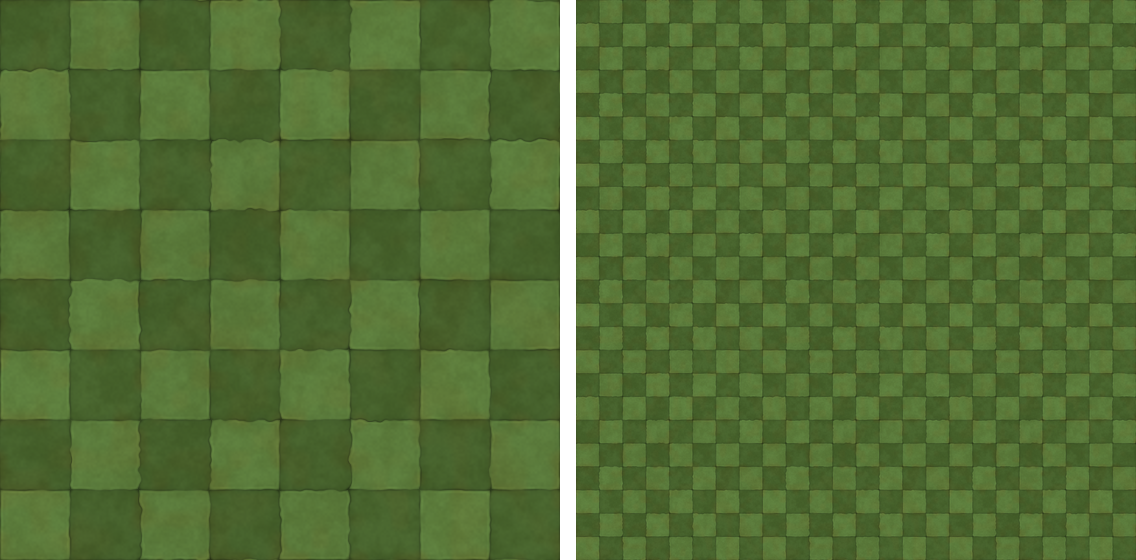
Left: one tile. Right: repeated 3 by 3.
Reproduce this pattern procedurally as a WebGL 1 fragment shader.

```glsl
precision highp float;

uniform vec2 u_resolution;

const float TILES = 8.0;              // tiles across and down
const vec3 DARK_LOW = vec3(0.262, 0.365, 0.157);
const vec3 DARK_HIGH = vec3(0.288, 0.400, 0.185);
const vec3 LIGHT_LOW = vec3(0.345, 0.464, 0.217);
const vec3 LIGHT_HIGH = vec3(0.368, 0.500, 0.245);
const vec3 STAIN_TINT = vec3(1.07, 0.96, 0.92);
const float EDGE_WEAR = 0.024;        // lengths below are in tile widths
const float SEAM_WIDTH = 0.013;
const float SEAM_DEPTH = 0.24;
const float RIM_OFFSET = 0.034;
const float RIM_WIDTH = 0.016;
const float RIM_GAIN = 0.05;
const float CORNER_SIZE = 0.035;
const float CORNER_DEPTH = 0.22;
const float SHADE_WIDTH = 0.09;
const float SHADE_DEPTH = 0.045;
const float TILE_VARIATION = 0.03;
const float GRAIN = 0.07;

float hash(vec2 p) {
  vec3 q = fract(p.xyx * vec3(0.1031, 0.1030, 0.0973));
  q += dot(q, q.yzx + 33.33);
  return fract((q.x + q.y) * q.z);
}

// Value noise over the unit canvas, wrapping after a whole number of cells
float wrapNoise(vec2 uv, float cells, float seed) {
  vec2 p = uv * cells;
  vec2 i = floor(p);
  vec2 f = fract(p);
  f = f * f * (3.0 - 2.0 * f);
  vec2 a = mod(i, cells) + seed;
  vec2 b = mod(i + 1.0, cells) + seed;
  return mix(mix(hash(a), hash(vec2(b.x, a.y)), f.x),
             mix(hash(vec2(a.x, b.y)), hash(b), f.x), f.y);
}

float mottle(vec2 uv) {
  return 0.45 * wrapNoise(uv, 20.0, 11.0)
       + 0.35 * wrapNoise(uv, 52.0, 23.0)
       + 0.20 * wrapNoise(uv, 120.0, 37.0);
}

// Ragged offset of a tile edge; each edge has its own amount of wear
float edgeOffset(vec2 uv, vec2 edgeId, float seed) {
  float wear = hash(mod(edgeId, TILES) + seed);
  float chips = 0.6 * wrapNoise(uv, 56.0, seed) + 0.4 * wrapNoise(uv, 112.0, seed + 7.0);
  return EDGE_WEAR * mix(0.35, 1.8, wear * wear) * (2.0 * chips - 1.0);
}

float bell(float x, float width) {
  float t = x / width;
  return exp(-t * t);
}

void main() {
  vec2 uv = gl_FragCoord.xy / u_resolution;
  vec2 p = uv * TILES;
  float pixel = TILES / min(u_resolution.x, u_resolution.y);

  // Signed distances to the nearest worn grid lines
  vec2 line = floor(p + 0.5);
  vec2 side = p - line;
  side.x -= edgeOffset(uv, vec2(line.x, floor(p.y)), 41.0);
  side.y -= edgeOffset(uv, vec2(floor(p.x), line.y), 83.0);
  vec2 dist = abs(side);
  float edge = min(dist.x, dist.y);

  // Smoothed checker
  vec2 facing = clamp(side / max(pixel, 0.006), -1.0, 1.0);
  float parity = 1.0 - 2.0 * mod(line.x + line.y, 2.0);
  float light = 0.5 + 0.5 * parity * facing.x * facing.y;

  // Mottled tile faces
  float cloud = smoothstep(0.25, 0.75, mottle(uv));
  vec3 color = mix(mix(DARK_LOW, DARK_HIGH, cloud),
                   mix(LIGHT_LOW, LIGHT_HIGH, cloud), light);
  vec2 tile = mod(line - step(side, vec2(0.0)), TILES);
  color *= 1.0 + TILE_VARIATION * (hash(tile + 5.0) - 0.5);

  // Brown stains, stronger along the edges
  float stain = smoothstep(0.4, 0.85, wrapNoise(uv, 28.0, 59.0));
  color *= mix(vec3(1.0), STAIN_TINT, stain * (0.5 + 0.5 * bell(edge, SHADE_WIDTH)));

  // Soft edge shade, pale rim on light tiles, seam and corner dirt
  float wear = wrapNoise(uv, 40.0, 71.0);
  color *= 1.0 - SHADE_DEPTH * bell(edge, SHADE_WIDTH);
  color *= 1.0 + RIM_GAIN * light * wear * 2.0 * bell(edge - RIM_OFFSET, RIM_WIDTH);
  float seamWidth = max(SEAM_WIDTH, 0.6 * pixel);
  color *= 1.0 - SEAM_DEPTH * (0.4 + 0.9 * wear) * bell(edge, seamWidth);
  color *= 1.0 - CORNER_DEPTH * (0.5 + wear) * bell(length(side), CORNER_SIZE);

  // Fine grain
  float grain = 0.5 * (wrapNoise(uv, 256.0, 97.0) + wrapNoise(uv, 160.0, 13.0));
  color *= 1.0 + GRAIN * (grain - 0.5);

  gl_FragColor = vec4(color, 1.0);
}
```
